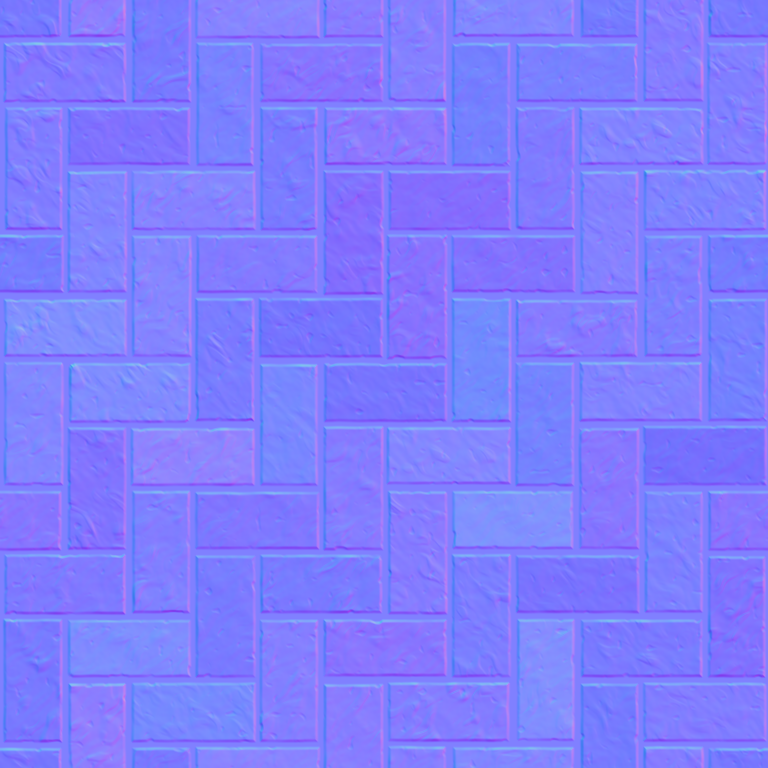
Reproduce this texture map procedurally as a Shadertoy shader.

```glsl
// Tangent-space normal map of herringbone paving: 2:1 stone blocks on a 12 x 12 grid.
// A height field of bevelled, worn blocks with soft dents and ledges is differentiated,
// then every block gets its own small tilt before the normal is packed as a colour.

const float GRID = 12.0;                  // cells across and down; a block fills two
const vec2  GRID_SHIFT = vec2(-0.02, 0.63);
const float JOINT = 0.014;                // least inset of a block from its cells
const float INSET_VARIATION = 0.028;
const float CENTRE_JITTER = 0.010;
const float CORNER_RADIUS = 0.03;
const float BEVEL_WIDTH = 0.055;
const float BEVEL_HEIGHT = 0.0125;
const float EDGE_WOBBLE = 0.014;
const float CHIP_DEPTH = 0.028;
const float TILT = 0.145;                 // largest slope of a whole block
const float SWELL_HEIGHT = 0.014;
const float LEDGE_HEIGHT = 0.0075;
const float GRAIN_HEIGHT = 0.0012;
const float PIT_DEPTH = 0.006;
const float SLOPE_STEP = 0.016;           // sampling distance, in cells

float hash(vec2 p) {
    return fract(sin(dot(p, vec2(127.1, 311.7))) * 43758.5);
}

vec2 hash2(vec2 p) {
    return vec2(hash(p), hash(p + 57.3));
}

// Slope of one lattice corner, applied to the offset from it.
float cornerSlope(vec2 cell, vec2 offset) {
    float angle = 6.2832 * hash(cell);
    return dot(vec2(cos(angle), sin(angle)), offset);
}

// Gradient noise, roughly 0 to 1 around 0.5.
float noise(vec2 p) {
    vec2 i = floor(p), f = fract(p);
    vec2 w = f * f * f * (f * (f * 6.0 - 15.0) + 10.0);
    vec2 e = vec2(0.0, 1.0);
    float low = mix(cornerSlope(i, f), cornerSlope(i + e.yx, f - e.yx), w.x);
    float high = mix(cornerSlope(i + e.xy, f - e.xy), cornerSlope(i + e.yy, f - e.yy), w.x);
    return 0.5 + 0.7 * mix(low, high, w.y);
}

float roundedBox(vec2 p, vec2 halfSize, float radius) {
    vec2 d = abs(p) - halfSize + radius;
    return length(max(d, 0.0)) + min(max(d.x, d.y), 0.0) - radius;
}

// Finds the block under p: its lower-left cell and its size in cells.
void herringbone(vec2 p, out vec2 origin, out vec2 size) {
    origin = floor(p);
    float part = mod(origin.x + origin.y + 1.0, 4.0);
    size = part < 1.5 ? vec2(2.0, 1.0) : vec2(1.0, 2.0);
    if (part > 2.5) origin.y -= 1.0;
    else if (part > 0.5 && part < 1.5) origin.x -= 1.0;
}

// Relief of a split stone face: dents, broken diagonal ledges, grain and pits.
float stoneFace(vec2 p, float roughness) {
    vec2 warped = p + 0.2 * vec2(noise(p * 2.3), noise(p * 2.3 + 19.0));
    vec2 along = vec2(warped.x + warped.y, 1.8 * (warped.x - warped.y));
    float swell = noise(warped * 2.1) + 0.4 * noise(along * 3.1 + 5.0);
    float ledge = smoothstep(0.46, 0.66, noise(along * 1.5 + 31.0))
                + 0.5 * smoothstep(0.45, 0.65, noise(along * 2.9 + 11.0));
    ledge *= smoothstep(0.4, 0.7, noise(p * 2.6 + 43.0));
    float grain = noise(p * 12.0);
    float pit = smoothstep(0.74, 0.92, noise(p * 6.5 + 71.0));
    return SWELL_HEIGHT * swell + LEDGE_HEIGHT * roughness * ledge
         + GRAIN_HEIGHT * grain - PIT_DEPTH * pit;
}

// Height at p, in cells; also gives the tilt of the block, fading to zero in joints.
float pavingHeight(vec2 p, out vec2 tilt) {
    vec2 origin, size;
    herringbone(p, origin, size);
    vec2 id = mod(origin, GRID);
    vec2 local = p - origin - 0.5 * size;

    // Uneven block outline with worn edges
    vec2 halfSize = 0.5 * size - JOINT - INSET_VARIATION * hash2(id + 3.1);
    vec2 centre = CENTRE_JITTER * (2.0 * hash2(id + 8.7) - 1.0);
    vec2 grainPos = local + 40.0 * hash2(id + 21.4);
    float edge = roundedBox(local - centre, halfSize, CORNER_RADIUS);
    edge += EDGE_WOBBLE * noise(grainPos * 3.0);
    edge += CHIP_DEPTH * smoothstep(0.65, 0.92, noise(grainPos * 5.5 + 13.0));
    float face = smoothstep(0.0, BEVEL_WIDTH, -edge);

    tilt = TILT * face * (hash2(id + 1.7) + hash2(id + 14.9) - 1.0);

    // Mirror the ledges of some blocks
    if (hash(id + 33.0) < 0.4) grainPos.x = -grainPos.x;
    float roughness = mix(0.3, 1.2, hash(id + 5.5));
    return face * (BEVEL_HEIGHT + stoneFace(grainPos, roughness) - SWELL_HEIGHT * 0.7);
}

void mainImage(out vec4 fragColor, in vec2 fragCoord) {
    vec2 p = fragCoord / iResolution.y * GRID + GRID_SHIFT;

    // Central differences of the height
    vec2 tilt, unused;
    pavingHeight(p, tilt);
    vec2 dx = vec2(SLOPE_STEP, 0.0), dy = dx.yx;
    vec2 slope = vec2(pavingHeight(p + dx, unused) - pavingHeight(p - dx, unused),
                      pavingHeight(p + dy, unused) - pavingHeight(p - dy, unused));
    slope /= 2.0 * SLOPE_STEP;

    // Pack the normal into a colour
    vec3 normal = normalize(vec3(tilt - slope, 1.0));
    fragColor = vec4(0.5 + 0.5 * normal, 1.0);
}
```
